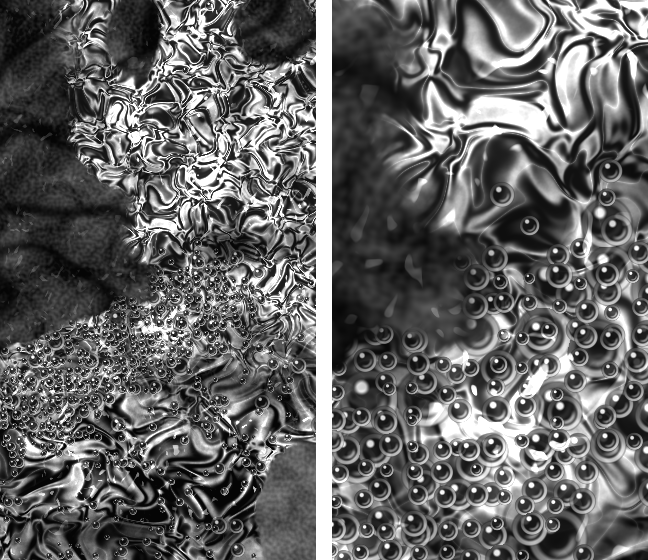
Left: the whole. Right: its middle third, enlarged.
A Shadertoy shader for this texture:

```glsl
float hash(vec2 p) {
    return fract(sin(dot(p, vec2(127.1, 311.7))) * 43758.5);
}

vec2 gradient(vec2 cell) {
    float angle = 6.2832 * hash(cell);
    return vec2(cos(angle), sin(angle));
}

float noise(vec2 p) {
    vec2 i = floor(p), f = fract(p);
    vec2 u = f * f * f * (f * (f * 6.0 - 15.0) + 10.0);
    vec2 e = vec2(1.0, 0.0);
    float low = mix(dot(gradient(i), f), dot(gradient(i + e), f - e), u.x);
    float high = mix(dot(gradient(i + e.yx), f - e.yx), dot(gradient(i + 1.0), f - 1.0), u.x);
    return mix(low, high, u.y);
}

float fbm(vec2 p) {
    float sum = 0.0, amp = 0.6;
    for (int i = 0; i < 5; i++) {
        sum += amp * noise(p);
        p = mat2(1.6, 1.2, -1.2, 1.6) * p + 7.3;
        amp *= 0.55;
    }
    return sum;
}

float glow(vec2 p, vec2 centre, vec2 size) {
    vec2 d = (p - centre) / size;
    return exp(-dot(d, d));
}

// Warped folds of reflected light with thin bright filaments
float ripples(vec2 q) {
    q += 1.5 * vec2(noise(q * 0.5), noise(q * 0.5 + 37.0));
    q += 0.7 * vec2(noise(q * 1.3 + 11.0), noise(q * 1.3 + 53.0));
    float height = noise(q) + 0.5 * noise(q * 2.1 + 5.0);
    float fold = 0.5 + 0.5 * sin(9.0 * height + 4.0 * noise(q * 0.6 + 71.0));
    float filament = exp(-16.0 * abs(noise(q * 1.2 + 23.0)));
    return 0.75 * pow(fold, 1.6) + 0.4 * filament;
}

float sparkles(vec2 p) {
    float cluster = smoothstep(-0.15, 0.25, noise(p * 15.0 + 3.0));
    vec2 q = p * vec2(100.0, 80.0) + 2.0 * noise(p * 30.0);
    return cluster * smoothstep(0.24, 0.38, noise(q));
}

// Lit lumps, crevices and grain
float rock(vec2 p) {
    vec2 q = p * 9.0 + 0.5 * noise(p * 14.0);
    float relief = fbm(q + vec2(0.0, 0.12)) - fbm(q - vec2(0.03, 0.12));
    float crevice = smoothstep(0.0, 0.14, abs(noise(p * vec2(6.0, 8.0) + 4.0)));
    float lit = 0.17 - 0.35 * relief + 0.14 * noise(p * 7.0 + 19.0);
    return max(lit + 0.12 * noise(p * 150.0), 0.03) * mix(0.3, 1.0, crevice);
}

// Share of cells that hold a bubble
float foam(vec2 p) {
    vec2 a = vec2(0.03, 0.26), along = vec2(0.33, 0.20);
    float t = clamp(dot(p - a, along) / dot(along, along), 0.0, 1.0);
    float band = smoothstep(0.13, 0.03, length(p - a - t * along));
    return max(0.85 * band, 0.14 * smoothstep(0.52, 0.45, p.y));
}

// Returns tone and coverage of one bubble size
vec2 bubbles(vec2 p, float scale) {
    vec2 q = p * scale, result = vec2(0.0);
    for (int y = -1; y <= 1; y++)
    for (int x = -1; x <= 1; x++) {
        vec2 cell = floor(q) + vec2(x, y);
        vec2 centre = cell + 0.3 + 0.4 * vec2(hash(cell + scale), hash(cell + 9.0 + scale));
        if (hash(cell + 2.0 * scale) > foam(centre / scale)) continue;
        vec2 d = (q - centre) / mix(0.22, 0.5, hash(cell + 31.0));
        float r = length(d);
        float side = 0.5 + 0.5 * dot(d, vec2(0.6, -0.8)) / max(r, 0.01);
        float rim = smoothstep(0.22, 0.04, abs(r - 0.84)) * (0.2 + 0.6 * side);
        float crescent = smoothstep(0.2, 0.0, abs(r - 0.5)) * smoothstep(0.6, 1.0, side);
        float glint = smoothstep(0.3, 0.12, length(d - vec2(-0.25, 0.4)));
        float cover = smoothstep(1.05, 0.92, r);
        if (cover > result.y) result = vec2(0.07 + rim + 0.5 * crescent + glint, cover);
    }
    return result;
}

void mainImage(out vec4 fragColor, in vec2 fragCoord) {
    vec2 p = fragCoord / iResolution.y;
    p.x += 0.5 * (0.5625 - iResolution.x / iResolution.y);

    // Broad light over the stream
    float light = 0.9 + 0.55 * glow(p, vec2(0.34, 0.73), vec2(0.15, 0.13))
        + 0.5 * glow(p, vec2(0.36, 0.99), vec2(0.08, 0.06))
        + 0.45 * glow(p, vec2(0.52, 0.45), vec2(0.06, 0.05))
        + 0.4 * glow(p, vec2(0.25, 0.40), vec2(0.12, 0.08))
        - 0.75 * glow(p, vec2(0.19, 0.49), vec2(0.09, 0.05))
        - 0.5 * glow(p, vec2(0.44, 0.56), vec2(0.13, 0.03))
        - 0.45 * glow(p, vec2(0.43, 0.31), vec2(0.10, 0.04))
        - 0.4 * glow(p, vec2(0.14, 0.04), vec2(0.16, 0.06));
    light *= 1.0 + 0.9 * noise(p * 11.0 + 41.0);

    // Flowing water, finer upstream
    float upstream = smoothstep(0.22, 0.5, p.y + 0.15 * noise(p * 8.0));
    float water = mix(ripples(p * vec2(18.0, 21.0)), ripples(p * 38.0 + 13.0), upstream);
    float tone = light * water * (1.0 + 0.7 * fbm(p * 45.0));
    tone += 0.08 * upstream * light;

    // Bubbles from large to small
    for (int i = 0; i < 3; i++) {
        vec2 bubble = bubbles(p, 27.0 + 17.0 * float(i));
        tone = mix(tone, bubble.x * (0.6 + 0.4 * light), 0.8 * bubble.y);
    }
    tone += 0.8 * sparkles(p) * clamp(light - 0.25, 0.0, 1.0);

    // Left bank and upper boulders
    float rough = 0.09 * fbm(p * 13.0);
    float bank = 0.13 + 0.12 * smoothstep(0.78, 0.56, p.y) - 0.27 * smoothstep(0.49, 0.34, p.y);
    float stone = smoothstep(0.015, -0.015, p.x - bank + rough);
    float boulders = max(glow(p, vec2(0.49, 0.95), vec2(0.08, 0.07)),
                         glow(p, vec2(0.24, 0.94), vec2(0.05, 0.08)));
    stone = max(stone, smoothstep(0.32, 0.48, boulders + 2.0 * rough));
    float wet = glow(p, vec2(0.13, 0.96), vec2(0.025, 0.07));
    float bankTone = rock(p) + sparkles(p + 5.0) * (0.15 + 0.9 * wet) + 0.5 * wet * water;
    tone = mix(tone, bankTone, stone);

    // Pale boulder at the lower right
    float pale = length((p - vec2(0.55, 0.07)) / vec2(0.095, 0.14)) + 2.0 * rough;
    float paleTone = 0.36 + 0.25 * fbm(p * 22.0) + 0.12 * noise(p * 140.0);
    tone = mix(tone, paleTone, smoothstep(1.04, 0.96, pale));

    fragColor = vec4(vec3(clamp(tone, 0.02, 1.0)), 1.0);
}
```
